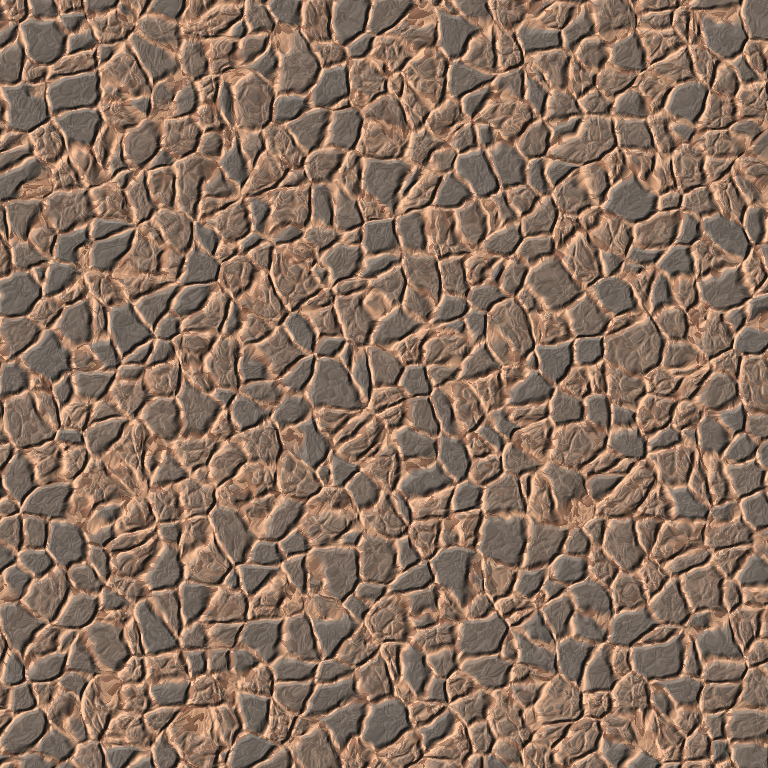
This texture is drawn by a Shadertoy shader. Its source:

```glsl
// Weathered crust of rounded grey plates parted by copper veins.
// Size-weighted cellular noise, bent by layered sines, gives plates, wrinkles
// and grain; the slope of their summed height is lit from the upper left.

const float PLATES_ACROSS  = 25.0;
const float SIZE_VARIATION = 0.48;
const float WRINKLE_SCALE  = 2.1;
const float GRAIN_SCALE    = 6.0;
const float WRINKLE_HEIGHT = 0.32;
const float GRAIN_HEIGHT   = 0.12;
const float GROOVE_WIDTH   = 0.34;
const float VEIN_WIDTH     = 0.21;
const float RELIEF         = 0.115;
const float SLOPE_STEP     = 0.045;
const vec2  LIGHT_DIR      = vec2(-0.86, 0.51);

const vec3 PLATE_GREY  = vec3(0.425, 0.390, 0.360);
const vec3 PLATE_BROWN = vec3(0.480, 0.405, 0.350);
const vec3 RUST        = vec3(0.540, 0.360, 0.265);
const vec3 COPPER      = vec3(0.790, 0.605, 0.475);

struct Surface {
    float height;
    float vein;
    float fleck;
    float grain;
    float tone;
};

vec3 hash3(vec2 p) {
    vec3 q = fract(p.xyx * vec3(0.1031, 0.1030, 0.0973));
    q += dot(q, q.yxz + 33.33);
    return fract((q.xxy + q.yzz) * q.zyx);
}

// Layered sines, turned at each octave, make straight borders wander.
vec2 bend(vec2 p) {
    float amplitude = 0.15;
    float frequency = 1.7;
    mat2 turn = mat2(0.80, 0.60, -0.60, 0.80);
    vec2 axis = p;
    for (int i = 0; i < 4; i++) {
        axis = turn * axis;
        vec2 offset = amplitude * sin(frequency * axis.yx + vec2(1.3, 4.1));
        p += offset;
        axis += offset;
        amplitude *= 0.52;
        frequency *= 1.93;
    }
    return p;
}

// Weighted cells: x is the gap to the border, y a random value per cell.
vec2 cells(vec2 p) {
    vec2 base = floor(p);
    float nearest = 9.0;
    float second = 9.0;
    float id = 0.0;
    for (int y = -2; y <= 2; y++) {
        for (int x = -2; x <= 2; x++) {
            vec2 cell = base + vec2(x, y);
            vec3 h = hash3(cell);
            float d = length(cell + h.xy - p) - SIZE_VARIATION * h.z;
            if (d < nearest) {
                second = nearest;
                nearest = d;
                id = fract(h.z * 17.0 + h.x * 5.0);
            } else {
                second = min(second, d);
            }
        }
    }
    return vec2(second - nearest, id);
}

Surface surfaceAt(vec2 p) {
    vec2 q = bend(p);
    vec2 plate = cells(q);
    vec2 wrinkle = cells(q * WRINKLE_SCALE + 37.0);
    vec2 grain = cells((q + 0.25 * wrinkle.x) * GRAIN_SCALE + 91.0);

    float body = smoothstep(0.0, GROOVE_WIDTH, plate.x);
    float rough = smoothstep(0.25, 0.95, plate.y);
    float fold = smoothstep(0.0, 0.42, wrinkle.x);

    Surface s;
    s.height = body * (1.0 + WRINKLE_HEIGHT * rough * (fold - 0.5))
             + GRAIN_HEIGHT * min(grain.x, 0.7);
    s.vein = 1.0 - smoothstep(0.05, VEIN_WIDTH, plate.x);
    float crack = 1.0 - smoothstep(0.06, 0.38, grain.x);
    float foldLine = 1.0 - smoothstep(0.03, 0.25, wrinkle.x);
    s.fleck = rough * max(0.75 * crack * (0.3 + 0.7 * wrinkle.y), 0.6 * foldLine);
    s.grain = grain.y;
    s.tone = plate.y;
    return s;
}

void mainImage(out vec4 fragColor, in vec2 fragCoord) {
    vec2 p = fragCoord / iResolution.y * PLATES_ACROSS;
    Surface s = surfaceAt(p);

    // Light from the slope of the height
    float right = surfaceAt(p + vec2(SLOPE_STEP, 0.0)).height;
    float above = surfaceAt(p + vec2(0.0, SLOPE_STEP)).height;
    vec2 slope = (vec2(right, above) - s.height) / SLOPE_STEP;
    float shade = clamp(1.0 - RELIEF * dot(slope, LIGHT_DIR), 0.22, 1.38);

    // Grey plates, copper flecks, then veins along the borders
    vec3 metal = mix(RUST, COPPER, smoothstep(0.0, 0.6, s.grain));
    vec3 color = mix(PLATE_GREY, PLATE_BROWN, s.tone);
    color *= 0.92 + 0.16 * s.grain;
    color = mix(color, metal, s.fleck);
    color = mix(color, metal, s.vein * (0.65 + 0.35 * s.grain));
    fragColor = vec4(color * shade, 1.0);
}
```
